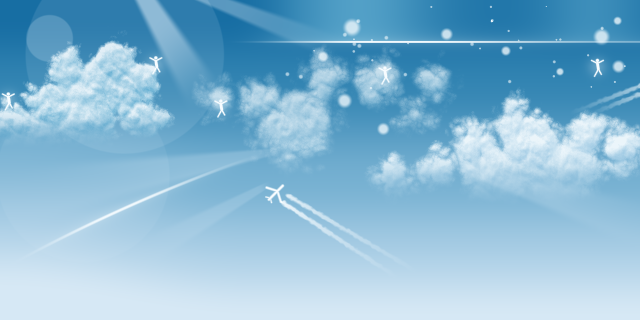
Write a Shadertoy shader that draws this background.

```glsl
// Blue sky with cloud banks, light beams, orbs, an aircraft and winged figures.
// Clouds are discs displaced by folded noise and lit by a density difference;
// the rest uses gradients and distances.

const vec3 DEEP = vec3(.09, .43, .64), AZURE = vec3(.2, .52, .7), SOFT = vec3(.46, .69, .82);
const vec3 PALE = vec3(.67, .81, .9), MIST = vec3(.84, .91, .96), WHITE = vec3(.97, .99, 1);
const float HORIZON = .869;  // height of the bright line
const float BILLOW = .1;     // cloud edge displacement
const vec2 SUN_STEP = vec2(-.005, .014);
const int PUFFS = 9;

// Discs: centre x, centre y, radius
const vec3 LEFT_BANK[PUFFS] = vec3[](
  vec3(.36,.8,.075), vec3(.22,.77,.07), vec3(.29,.71,.11), vec3(.42,.73,.085), vec3(.15,.67,.08),
  vec3(.04,.61,.08), vec3(.27,.63,.11), vec3(.43,.64,.08), vec3(.13,.58,.08));
const vec3 MID_BANK[PUFFS] = vec3[](
  vec3(.91,.6,.12), vec3(.81,.68,.08), vec3(.98,.62,.075), vec3(.9,.51,.06), vec3(.69,.69,.05),
  vec3(1.02,.75,.065), vec3(1.18,.75,.08), vec3(1.36,.73,.06), vec3(1.3,.645,.05));
const vec3 RIGHT_BANK[PUFFS] = vec3[](
  vec3(1.61,.61,.075), vec3(1.49,.55,.08), vec3(1.66,.54,.12), vec3(1.83,.57,.07), vec3(1.95,.54,.08),
  vec3(1.37,.48,.07), vec3(1.23,.44,.065), vec3(1.54,.46,.11), vec3(1.76,.47,.12));
const vec3 ORBS[10] = vec3[](
  vec3(1.1,.914,.029), vec3(1.396,.893,.02), vec3(1.88,.885,.027), vec3(1.933,.792,.021), vec3(1.198,.597,.02),
  vec3(1.077,.685,.024), vec3(1.01,.823,.018), vec3(1.581,.841,.016), vec3(1.75,.776,.013), vec3(1.93,.935,.014));
const vec2 FIGURES[5] = vec2[](vec2(.026,.687), vec2(.487,.8), vec2(.69,.665), vec2(1.203,.768), vec2(1.867,.792));

float hash(vec2 p) {
  vec3 q = fract(p.xyx * .1031);
  q += dot(q, q.yzx + 33.33);
  return fract((q.x + q.y) * q.z);
}
float noise(vec2 p) {
  vec2 i = floor(p), f = fract(p);
  f *= f * (3. - 2. * f);
  return mix(mix(hash(i), hash(i + vec2(1, 0)), f.x),
             mix(hash(i + vec2(0, 1)), hash(i + 1.), f.x), f.y);
}
float folded(vec2 p) {
  float sum = 0., amp = .5;
  for (int i = 0; i < 5; i++, amp *= .55) {
    sum += amp * abs(2. * noise(p) - 1.);
    p = mat2(1.6, 1.2, -1.2, 1.6) * p + 7.3;
  }
  return sum;
}
float density(vec2 p, vec3 bank[PUFFS]) {
  float d = -1.;
  for (int i = 0; i < PUFFS; i++) d = max(d, bank[i].z - length(p - bank[i].xy));
  return d + BILLOW * (folded(p * 13.) - .3);
}
// Blends one bank over the sky; its base dissolves between the fade heights
vec3 addBank(vec3 col, vec2 p, vec3 bank[PUFFS], vec3 shade, float opacity, float soft, vec2 fade) {
  float d = density(p, bank);
  float lit = clamp(.55 + 16. * (d - density(p + SUN_STEP, bank)), 0., 1.);
  float cover = smoothstep(-.3 * soft, soft, d) * smoothstep(fade.x, fade.y, p.y);
  return mix(col, mix(shade, WHITE, lit), cover * opacity);
}
float fill(float d) {
  return smoothstep(1., -1., d * iResolution.y);
}
float along(vec2 p, vec2 a, vec2 b) {
  return dot(p - a, b - a) / dot(b - a, b - a);
}
float segment(vec2 p, vec2 a, vec2 b) {
  return length(p - mix(a, b, clamp(along(p, a, b), 0., 1.)));
}
// Ray that widens from a to b and fades along its length
float beam(vec2 p, vec2 a, vec2 b, float w0, float w1) {
  float t = along(p, a, b), w = mix(w0, w1, clamp(t, 0., 1.));
  float side = length(p - mix(a, b, t));
  return smoothstep(w, w * .5, side) * smoothstep(0., .1, t) * smoothstep(1., .3, t);
}
float trail(vec2 p, vec2 a, vec2 b) {
  float d = segment(p, a, b) + .005 * (noise(p * 110.) - .5);
  return smoothstep(.01, .002, d) * (1. - clamp(along(p, a, b), 0., 1.));
}
float aircraft(vec2 q) {
  q = mat2(.7, .7, -.7, .7) * q;
  q.x = abs(q.x);  // mirrored, nose along +y
  float d = segment(q, vec2(0, -.03), vec2(0, .03)) - .004;
  d = min(d, segment(q, vec2(0, .007), vec2(.031, -.009)) - .0035);
  return fill(min(d, segment(q, vec2(0, -.024), vec2(.012, -.031)) - .002));
}
float figure(vec2 q) {
  vec2 hip = vec2(.003, -.008), neck = vec2(0, .01);
  float d = min(length(q - vec2(0, .019)) - .005, segment(q, neck, hip) - .004);
  float limbs = min(segment(q, hip, vec2(-.009, -.03)), segment(q, hip, vec2(.012, -.024)));
  float wings = segment(vec2(abs(q.x), q.y), neck, vec2(.018, .019));
  return fill(min(d, min(limbs, wings) - .002));
}

void mainImage(out vec4 fragColor, in vec2 fragCoord) {
  vec2 p = fragCoord / iResolution.xy * vec2(2, 1);
  // Sky, lighter toward the lower left
  float h = p.y - .09 * smoothstep(.8, 0., p.x) * smoothstep(.7, .5, p.y);
  vec3 col = mix(MIST, PALE, smoothstep(0., .24, h));
  col = mix(col, SOFT, smoothstep(.17, .46, h));
  col = mix(col, AZURE, smoothstep(.42, .76, h));
  col = mix(col, DEEP, smoothstep(.72, .95, h));
  // Upper panel and its bright lower edge
  float gap = p.y - HORIZON, s = (p.x - 1.12) / .23, t = (p.x - 1.85) / .16;
  float sheen = .1 + .6 * exp(-s * s) + .35 * exp(-t * t);
  col = mix(col, vec3(.42, .71, .84), sheen * fill(-gap) * smoothstep(.7, .95, p.x));
  float edge = smoothstep(.7, 1.15, p.x) * (1. - .6 * smoothstep(1.3, 2., p.x));
  gap = abs(gap);
  col = mix(col, WHITE, edge * (.8 * smoothstep(.005, .001, gap) + .2 * exp(-gap * 60.)));
  // Translucent discs and beams
  float veil = .12 * fill(length(p - vec2(.39, .83)) - .31) + .08 * fill(length(p - vec2(.26, .45)) - .27)
    + .2 * fill(length(p - vec2(.155, .88)) - .073)
    + .5 * beam(p, vec2(.42, 1.06), vec2(.66, .66), .03, .08)
    + .35 * beam(p, vec2(.56, 1.04), vec2(1.08, .84), .02, .05)
    + .25 * beam(p, vec2(.88, .53), vec2(0, .38), .01, .12)
    + .2 * beam(p, vec2(.85, .43), vec2(.4, .18), .01, .06)
    + .25 * beam(p, vec2(1.4, .49), vec2(2.1, .27), .01, .1);
  col = mix(col, MIST, min(veil, .8));
  col = addBank(col, p, MID_BANK, vec3(.58, .77, .87), .72, .06, vec2(.4, .55));
  col = addBank(col, p, LEFT_BANK, vec3(.43, .71, .84), .88, .025, vec2(.53, .66));
  col = addBank(col, p, RIGHT_BANK, vec3(.67, .82, .91), .92, .04, vec2(.34, .54));
  // Curved streak, vapour trails and aircraft
  float bend = abs(p.y - .155 - p.x * (.55 - .13 * p.x));
  float glow = smoothstep(.02, .35, p.x) * smoothstep(.84, .4, p.x)
    * (.7 * smoothstep(.008, .001, bend) + .25 * exp(-bend * 50.));
  glow += .8 * trail(p, vec2(.9, .388), vec2(1.3, .153)) + .9 * trail(p, vec2(.885, .367), vec2(1.24, .133));
  glow += .6 * trail(p, vec2(2, .732), vec2(1.78, .645)) + .6 * trail(p, vec2(2, .706), vec2(1.85, .645));
  glow += aircraft(p - vec2(.862, .398));
  // Large orbs, scattered sparks, then figures with a faint halo
  for (int i = 0; i < 10; i++) glow += .75 * smoothstep(1.1, .45, length(p - ORBS[i].xy) / ORBS[i].z);
  for (int i = 1; i < 36; i++) {
    vec2 c = vec2(.88, .72) + vec2(1.1, .26) * vec2(hash(vec2(i, 3)), hash(vec2(i, 9)));
    glow += .6 * smoothstep(1., .3, length(p - c) / (.003 + .006 * hash(vec2(i, 17))));
  }
  for (int i = 0; i < 5; i++) {
    vec2 q = p - FIGURES[i];
    glow += figure(q) + .25 * exp(-dot(q, q) * 1200.);
  }
  fragColor = vec4(mix(col, WHITE, min(glow, 1.)), 1);
}
```
